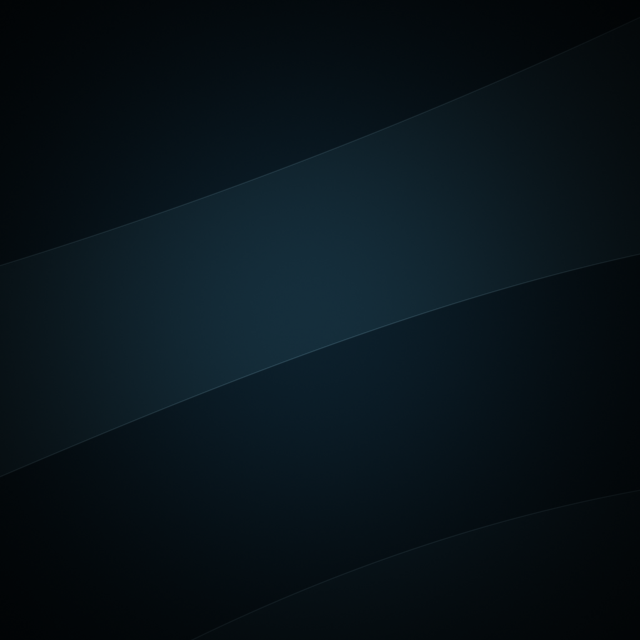
This background is drawn by a three.js fragment shader. Its source:

```glsl
// Dark teal background: a soft central glow crossed by sweeping curved panels with fine lit edges.
#define GLOW_CENTER vec2(0.48, 0.51)
#define GLOW_RADIUS 0.42
#define PANEL_RADIUS 0.60
#define EDGE_RADIUS 0.65
#define EDGE_WIDTH 0.0020
#define STEP_SOFTNESS 0.0010
#define LOWER_PANEL_STRENGTH 0.40
#define GRAIN_CELLS 512.0
#define GRAIN_STRENGTH 0.003

varying vec2 vUv;

const vec3 SHADOW_COLOR = vec3(0.002, 0.008, 0.011);
const vec3 GLOW_COLOR = vec3(0.046, 0.116, 0.160);
const vec3 PANEL_COLOR = vec3(0.034, 0.056, 0.062);
const vec3 EDGE_COLOR = vec3(0.085, 0.105, 0.110);

// Signed distance above a cubic curve; coefficients run from constant to cubic.
float curveDistance(vec2 p, vec4 c) {
  float height = c.x + p.x * (c.y + p.x * (c.z + p.x * c.w));
  float slope = c.y + p.x * (2.0 * c.z + 3.0 * c.w * p.x);
  return (p.y - height) / sqrt(1.0 + slope * slope);
}

float falloff(float radius, float extent) {
  float t = radius / extent;
  return exp(-t * t);
}

float above(float d) {
  return smoothstep(-STEP_SOFTNESS, STEP_SOFTNESS, d);
}

float edgeLine(float d) {
  return 1.0 - smoothstep(0.0, EDGE_WIDTH, abs(d));
}

float hash(vec2 p) {
  vec3 q = fract(vec3(p.xyx) * 0.1031);
  q += dot(q, q.yzx + 33.33);
  return fract((q.x + q.y) * q.z);
}

void main() {
  float radius = length(vUv - GLOW_CENTER);

  // Panel boundaries
  float upper = curveDistance(vUv, vec4(0.585, 0.308, 0.080, 0.0));
  float middle = curveDistance(vUv, vec4(0.255, 0.4268, -0.0275, -0.0513));
  float lower = curveDistance(vUv, vec4(-0.1652, 0.6156, -0.2164, 0.0));

  // Central glow
  vec3 color = SHADOW_COLOR + GLOW_COLOR * falloff(radius, GLOW_RADIUS);

  // Lit panels
  float panels = above(middle) * (1.0 - above(upper));
  panels += LOWER_PANEL_STRENGTH * (1.0 - above(lower));
  color += PANEL_COLOR * panels * falloff(radius, PANEL_RADIUS);

  // Fine highlights along the boundaries
  float edges = 0.85 * edgeLine(upper) + edgeLine(middle) + 0.8 * edgeLine(lower);
  color += EDGE_COLOR * edges * falloff(radius, EDGE_RADIUS);

  // Faint grain
  color += (hash(floor(vUv * GRAIN_CELLS)) - 0.5) * GRAIN_STRENGTH;

  gl_FragColor = vec4(max(color, 0.0), 1.0);
}
```
